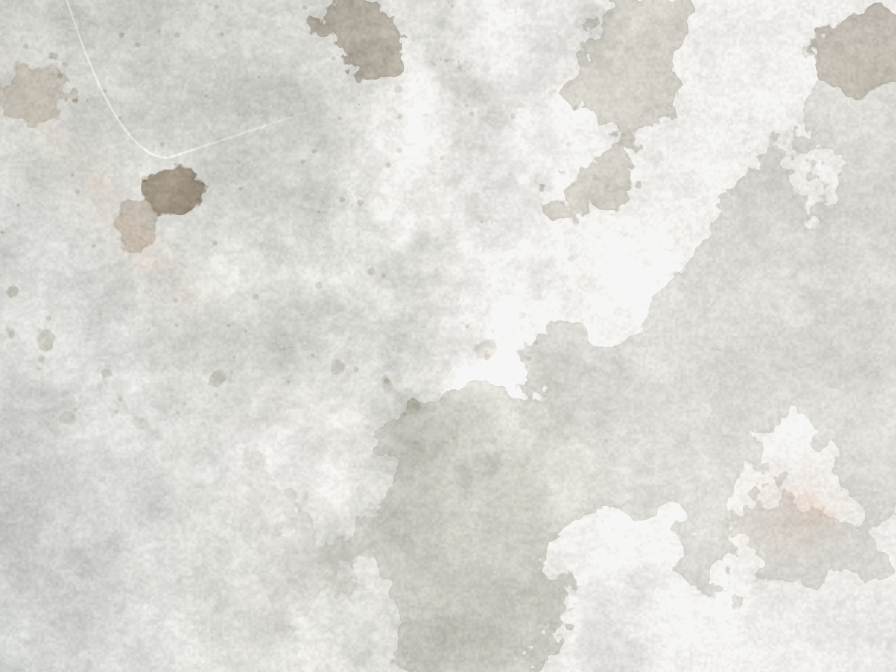
Write a Shadertoy shader that draws this texture.

```glsl
// Weathered whitewashed plaster: peeled diagonal band, brown flakes, soft stains and fine grain.

const vec3 PAINT = vec3(0.945, 0.938, 0.925);
const vec3 VEIL = vec3(0.858, 0.857, 0.838);
const vec3 PEEL_DARK = vec3(0.800, 0.792, 0.758);
const vec3 PEEL_PALE = vec3(0.862, 0.857, 0.838);
const vec3 FLAKE_PALE = vec3(0.840, 0.830, 0.800);
const vec3 FLAKE_BROWN = vec3(0.600, 0.555, 0.490);
const vec3 RUST_TINT = vec3(0.045, 0.085, 0.110);
const float EDGE = 0.006;       // softness of peeled edges
const float RAGGED = 0.70;      // how far the peel edge wanders
const float MOTTLE = 0.22;
const float GRAIN = 0.055;

// Large flakes: centre and radii, then how brown each one is
const int FLAKES = 9;
const vec4 FLAKE[FLAKES] = vec4[](
    vec4(0.555, 0.93, 0.055, 0.075), vec4(0.66, 0.91, 0.07, 0.014),
    vec4(0.257, 0.713, 0.028, 0.03), vec4(0.06, 0.87, 0.05, 0.03),
    vec4(0.92, 0.90, 0.06, 0.09), vec4(0.89, 0.74, 0.07, 0.04),
    vec4(1.31, 0.93, 0.06, 0.03), vec4(0.75, 0.965, 0.016, 0.025),
    vec4(0.20, 0.63, 0.035, 0.05));
const float BROWN[FLAKES] = float[](0.55, 0.4, 1.0, 0.35, 0.12, 0.15, 0.4, 0.55, 0.3);

vec3 hash3(vec2 cell) {
    vec3 q = fract(cell.xyx * vec3(0.1031, 0.1030, 0.0973));
    q += dot(q, q.yxz + 33.33);
    return fract((q.xxy + q.yzz) * q.zyx);
}

// Cellular noise: blended value, distance to nearest point, id of that point
vec3 cellNoise(vec2 p) {
    vec2 cell = floor(p), f = p - cell;
    float sum = 0.0, weight = 1e-4, nearest = 9.0, id = 0.0;
    for (int j = -1; j <= 1; j++)
    for (int i = -1; i <= 1; i++) {
        vec2 o = vec2(i, j);
        vec3 h = hash3(cell + o + 57.0);
        vec2 r = o + 0.15 + 0.7 * h.xy - f;
        float d2 = dot(r, r);
        float w = max(0.0, 1.0 - d2);
        w *= w * w;
        sum += w * h.z;
        weight += w;
        if (d2 < nearest) { nearest = d2; id = h.z; }
    }
    return vec3(sum / weight, sqrt(nearest), id);
}

// Layered cellular noise centred on zero
float layers(vec2 p, int count, float gain) {
    float sum = 0.0, amp = 1.0, total = 0.0;
    for (int i = 0; i < count; i++) {
        sum += amp * (cellNoise(p).x - 0.5);
        total += amp;
        amp *= gain;
        p = mat2(1.6, 1.2, -1.2, 1.6) * p + 7.3;
    }
    return sum / total;
}

float softSpot(vec2 p, vec2 centre, vec2 radius) {
    vec2 d = (p - centre) / radius;
    return exp(-dot(d, d));
}

// Scattered chips: a share of the cells holds one ragged speck
float chips(vec2 p, float scale, float share, float size, float rough) {
    vec3 c = cellNoise(p * scale + 11.0);
    float field = size * (0.5 + 0.5 * c.z / share) - c.y + rough;
    float soft = max(0.05, scale / iResolution.y);
    return step(c.z, share) * smoothstep(-soft, soft, field);
}

void mainImage(out vec4 fragColor, in vec2 fragCoord) {
    vec2 p = fragCoord / iResolution.y;
    float edge = max(EDGE, 1.0 / iResolution.y);
    float cloud = layers(p * 2.5, 3, 0.5);
    float ragged = layers(p * 5.0 + 3.0, 6, 0.57);
    float chipped = layers(p * 16.0 + 21.0, 4, 0.6);
    float mottle = layers(p * 9.0 + 40.0, 5, 0.75);

    // Whitewash, greyer to the left, cleaner just above the peeled band
    float above = p.y - (0.18 + 0.60 * (p.x - 0.35));
    float below = p.y - (0.06 + 0.30 * (p.x - 0.50));
    float veil = 1.0 - smoothstep(0.25, 1.1, p.x + 0.8 * cloud + 0.5 * mottle);
    veil *= 1.0 - 0.6 * softSpot(p, vec2(0.40, 0.31), vec2(0.13, 0.10));
    vec3 col = mix(PAINT, VEIL, veil);
    float leftSide = 1.0 - smoothstep(0.0, 0.45, p.x);
    col += vec3(-0.012, -0.004, 0.002) * leftSide * (1.0 - p.y);
    col -= 0.05 * softSpot(p, vec2(0.0, 1.0), vec2(0.25, 0.3));

    // Peeled band with ragged borders
    float band = min(-above, below) + RAGGED * ragged;
    float peel = smoothstep(-edge, edge, band);
    float fade = smoothstep(0.22, 0.55, p.x);
    float pale = max(smoothstep(0.75, 1.2, p.x + 0.6 * cloud), 1.0 - smoothstep(0.3, 0.65, p.x));
    vec3 peelColor = mix(PEEL_DARK, PEEL_PALE, pale);
    peelColor -= 0.02 * (1.0 - smoothstep(0.0, 0.025, band));
    col = mix(col, peelColor, peel * fade);

    // Large flakes
    for (int i = 0; i < FLAKES; i++) {
        vec4 f = FLAKE[i];
        float size = min(f.z, f.w);
        float field = (1.0 - length((p - f.xy) / f.zw)) * size + 2.5 * size * chipped + 0.1 * ragged;
        vec3 tone = mix(FLAKE_PALE, FLAKE_BROWN, BROWN[i]);
        tone -= 0.03 * (1.0 - smoothstep(0.0, 0.012, field));
        col = mix(col, tone, 0.9 * smoothstep(-0.5 * edge, 0.5 * edge, field));
    }

    // Small chips and specks, densest on the bare left side
    float bare = (1.0 - smoothstep(0.5, 1.1, p.x)) * smoothstep(0.25, 0.5, p.y);
    col -= vec3(0.10, 0.11, 0.13) * bare * chips(p, 17.0, 0.10, 0.20, 0.9 * chipped);
    col -= vec3(0.09, 0.10, 0.12) * (0.2 + 0.8 * bare) * chips(p, 48.0, 0.07, 0.22, 0.5 * mottle);

    // Rusty stains
    float rust = 0.8 * softSpot(p, vec2(1.21, 0.235), vec2(0.09, 0.06));
    rust += 0.6 * softSpot(p, vec2(0.17, 0.69 - 1.2 * (p.x - 0.17)), vec2(0.12, 0.05));
    col -= RUST_TINT * rust * clamp(0.8 + 4.0 * mottle, 0.0, 1.5);

    // Hairline cracks and one pale hooked scratch
    float hair = 1.0 - smoothstep(0.0, 0.006, abs(chipped + 0.02));
    col -= 0.06 * hair * bare * smoothstep(0.08, 0.16, ragged);
    float dx = p.x - 0.25;
    float hook = 0.765 + (dx < 0.0 ? 10.4 * dx * dx : 0.33 * dx);
    float slope = dx < 0.0 ? 20.8 * dx : 0.33;
    float away = abs(p.y - hook) / sqrt(1.0 + slope * slope);
    float scratch = 1.0 - smoothstep(0.0006, 0.0028, away);
    col += 0.08 * scratch * (1.0 - smoothstep(0.0, 0.3, dx));

    // Mottling and fine grain
    float grain = cellNoise(p * 230.0).x + 0.6 * cellNoise(p * vec2(70.0, 130.0)).x - 0.8;
    col += (MOTTLE * mottle + 0.10 * cloud) * (1.0 - 0.35 * smoothstep(0.7, 1.1, p.x));
    col += GRAIN * grain;
    fragColor = vec4(clamp(col, 0.0, 0.965), 1.0);
}
```
